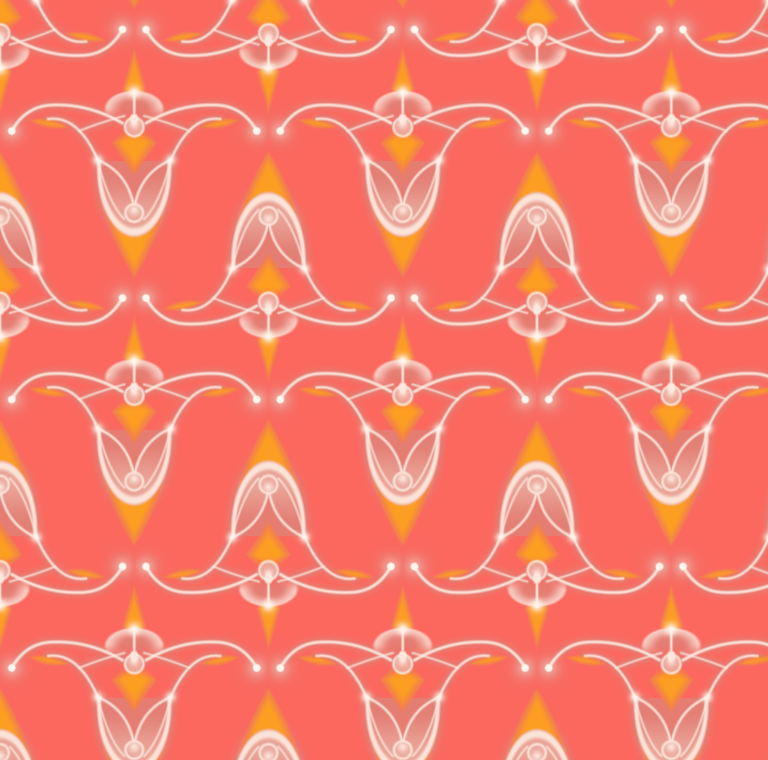
A Shadertoy shader for this pattern:

```glsl
// Coral ornament of interlocking upright and inverted lily pendants with pale filigree.
const float CANVAS_WIDTH = 768.0;   // design units across the canvas
const float PERIOD = 268.5;         // repeat distance in both directions
const vec3 CORAL = vec3(0.987, 0.406, 0.37);
const vec3 AMBER = vec3(0.99, 0.62, 0.13);
const vec3 RUST = vec3(0.95, 0.50, 0.30);
const vec3 DUST = vec3(0.89, 0.50, 0.46);
const vec3 ROSE = vec3(0.92, 0.66, 0.61);
const vec3 PEARL = vec3(0.99, 0.91, 0.87);

float fill(float d, float soft) {
    return 1.0 - smoothstep(-soft, soft, d);
}

float ellipse(vec2 p, vec2 radii) {
    return (length(p / radii) - 1.0) * min(radii.x, radii.y);
}

float segment(vec2 p, vec2 a, vec2 b) {
    vec2 ab = b - a;
    return length(p - a - ab * clamp(dot(p - a, ab) / dot(ab, ab), 0.0, 1.0));
}

// Distance to a quadratic Bezier, approximated by short chords
float curve(vec2 p, vec2 a, vec2 b, vec2 c) {
    float d = 1e4;
    vec2 last = a;
    for (int i = 1; i <= 12; i++) {
        float t = float(i) / 12.0;
        vec2 next = mix(mix(a, b, t), mix(b, c, t), t);
        d = min(d, segment(p, last, next));
        last = next;
    }
    return d;
}

float kite(vec2 p, float top, float middle, float bottom, float halfWidth) {
    float w = min((p.y - top) / (middle - top), (bottom - p.y) / (bottom - middle));
    return (p.x - halfWidth * w) * 0.88;
}

float leaf(vec2 p, vec2 a, vec2 b, float halfWidth) {
    vec2 axis = normalize(b - a);
    float t = dot(p - a, axis) / length(b - a);
    float across = dot(p - a, vec2(-axis.y, axis.x));
    return abs(across) - halfWidth * 4.0 * t * (1.0 - t);
}

float glow(vec2 p, vec2 centre, float radius) {
    vec2 q = (p - centre) / radius;
    return exp(-dot(q, q));
}

// Amber core shading to rust at the edge
vec3 amberFill(vec3 col, float d, float depth, float amount, float soft) {
    return mix(col, mix(RUST, AMBER, smoothstep(0.0, depth, -d)), fill(d, soft) * amount);
}

vec3 bead(vec3 col, vec2 p, float radius, float soft) {
    float d = length(p) - radius;
    vec3 shade = mix(ROSE, PEARL, smoothstep(-4.0, -1.0, d));
    shade = mix(shade, PEARL, glow(p, vec2(0.0, -3.0), 5.0));
    return mix(col, shade, fill(d, soft) * 0.9);
}

// One pendant: p.x is mirrored about its axis, p.y runs down from the upper bead
vec3 pendant(vec3 col, vec2 p, float soft) {
    vec2 node = vec2(36.5, 33.0);
    vec2 tip = vec2(122.5, 4.0);
    float below = smoothstep(33.0 - soft, 33.0 + soft, p.y);

    // Filigree distances: sweeping arm, vine, tendril, calyx, pod lining
    float arm = min(curve(p, tip, vec2(108.0, -22.0), vec2(80.0, -22.0)),
                    curve(p, vec2(80.0, -22.0), vec2(45.0, -23.0), vec2(12.0, -4.0)));
    float vine = curve(p, vec2(86.0, -8.0), vec2(56.0, -12.0), node);
    float tendril = curve(p, vec2(55.0, 4.0), vec2(36.0, -4.0), vec2(10.0, -11.0));
    float calyx = curve(p, node, vec2(8.0, 45.0), vec2(1.0, 76.0));
    float lining = curve(p, node, vec2(26.0, 76.0), vec2(10.0, 92.0));
    float pod = ellipse(p - vec2(0.0, 40.0), vec2(37.0, 69.0));
    float hollow = ellipse(p - vec2(0.0, 36.0), vec2(33.5, 65.0));

    // Dusty halo around the pale lines
    float nearest = min(min(arm, vine), min(tendril, calyx));
    nearest = min(nearest, mix(100.0, max(pod, 0.0), below));
    float halo = exp(-nearest * nearest / 26.0);
    col = mix(col, DUST, max(halo, 0.8 * glow(p, tip, 14.0)) * 0.9);

    // Spire, pointed petal outside the pod, and side leaf
    col = amberFill(col, kite(p, -79.0, -38.0, -20.0, 11.5), 5.0, 0.95, soft);
    float t = clamp((150.0 - p.y) / 117.0, 0.0, 1.0);
    float petal = (p.x - 37.0 * sin(1.5708 * pow(t, 0.9))) * 0.88;
    petal = max(petal, p.y - 150.0);
    float petalFade = smoothstep(42.0, 95.0, p.y) * smoothstep(-soft, soft, pod);
    col = amberFill(col, petal, 9.0, petalFade, soft);
    float rim = fill(abs(petal) - 0.6, soft) * below * (1.0 - smoothstep(60.0, 110.0, p.y));
    col = mix(col, ROSE, rim * 0.8);
    col = amberFill(col, leaf(p, vec2(105.0, -7.0), vec2(66.0, 0.0), 4.5), 5.0, 0.9, soft);

    // Translucent pod below the calyx, with a bright crescent
    float throat = 33.0 + 41.0 * pow(max(1.0 - p.x / 36.0, 0.0), 2.0);
    float veil = fill(pod, soft) * smoothstep(-soft, soft, p.y - throat);
    col = mix(col, mix(DUST, ROSE, smoothstep(45.0, 90.0, p.y)), veil * 0.9);
    col = mix(col, PEARL, fill(max(pod, -hollow), soft) * below * 0.92);
    col = bead(col, p - vec2(0.0, 86.0), 10.0, soft);

    // Amber heart and rosy dome
    float heartFade = smoothstep(-2.0, 16.0, p.y);
    col = amberFill(col, kite(p, -8.0, 16.0, 48.0, 22.0), 11.0, heartFade, soft);
    float dome = ellipse(p - vec2(0.0, -18.0), vec2(29.0, 18.0));
    float domeFade = 1.0 - smoothstep(-21.0, -8.0, p.y);
    vec3 domeColor = mix(DUST, PEARL, 0.85 * smoothstep(-11.0, 0.0, dome));
    col = mix(col, domeColor, fill(dome, soft) * domeFade * 0.9);

    // Pale lines
    col = mix(col, PEARL, fill(arm - 1.5, soft) * 0.92);
    col = mix(col, PEARL, fill(min(vine, calyx) - 1.3, soft) * 0.9);
    col = mix(col, PEARL, fill(min(tendril, lining) - 1.0, soft) * 0.8);

    // Bead, stem and glowing tips
    col = bead(col, p, 10.5, soft);
    float stem = min(segment(p, vec2(0.0, -35.0), vec2(0.0, -4.0)) - 1.2,
                     ellipse(p - vec2(0.0, -8.0), vec2(4.0, 5.5)));
    col = mix(col, PEARL, fill(stem, soft));
    float light = 0.35 * glow(p, tip, 9.0) + 0.9 * fill(length(p - tip) - 3.5, soft)
                + 0.9 * glow(p, node, 5.0) + glow(p, vec2(0.0, -35.0), 6.0);
    return mix(col, vec3(1.0, 0.96, 0.93), min(light, 1.0));
}

// Folds the plane into one mirrored repeat around the pendant axis
vec2 repeatCell(vec2 p) {
    float x = abs(mod(p.x + 0.5 * PERIOD, PERIOD) - 0.5 * PERIOD);
    return vec2(x, mod(p.y + 98.0, PERIOD) - 98.0);
}

void mainImage(out vec4 fragColor, in vec2 fragCoord) {
    float unit = CANVAS_WIDTH / iResolution.x;
    vec2 p = vec2(fragCoord.x, iResolution.y - fragCoord.y) * unit;
    float soft = max(unit * 0.75, 1.5);
    vec3 col = pendant(CORAL, repeatCell(p - vec2(134.25, 127.0)), soft);
    col = pendant(col, repeatCell(vec2(p.x, 302.0 - p.y)), soft);
    fragColor = vec4(col, 1.0);
}
```
